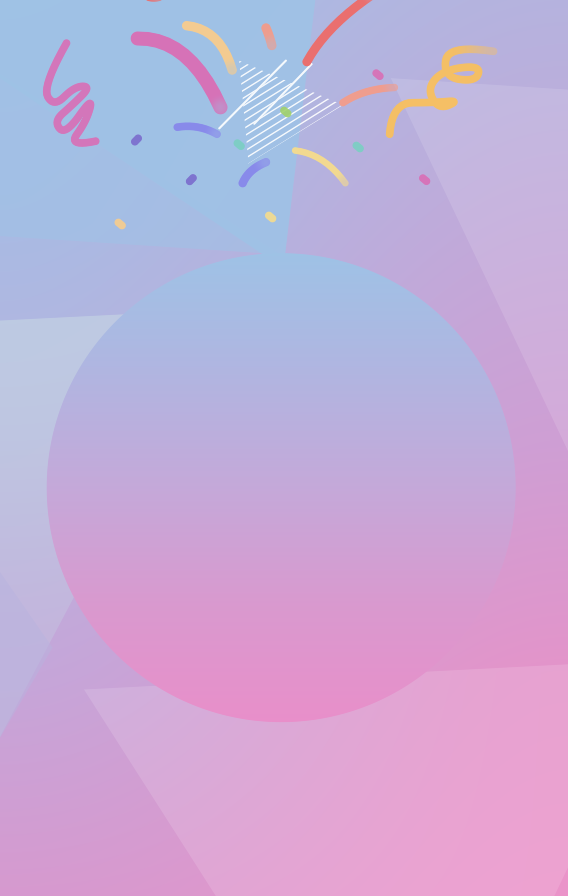
Give the GLSL for this background, as a Shadertoy shader.

```glsl
const float CANVAS_HEIGHT = 768.0;
const vec2 DISC_CENTER = vec2(241, 418);
const float DISC_RADIUS = 201.0;
const float HATCH_SPACING = 5.6;
const float SWIRL_WIDTH = 3.3;

const vec3 WHITE = vec3(1);
const vec3 SKY = vec3(.62, .76, .90);
const vec3 MIST = vec3(.77, .83, .89);
const vec3 MAGENTA = vec3(.85, .43, .71);
const vec3 PEACH = vec3(.97, .80, .55);
const vec3 RED = vec3(.93, .42, .41);
const vec3 SALMON = vec3(.95, .61, .54);
const vec3 VIOLET = vec3(.53, .53, .92);
const vec3 PURPLE = vec3(.48, .42, .80);
const vec3 YELLOW = vec3(.96, .86, .55);
const vec3 AMBER = vec3(.97, .75, .37);
const vec3 MINT = vec3(.48, .81, .76);
const vec3 LIME = vec3(.63, .82, .42);

// Evenly spaced vertical colour stops
const vec3 LEFT_STOPS[5] = vec3[5](vec3(.64, .75, .90), vec3(.66, .73, .89),
    vec3(.72, .70, .87), vec3(.77, .65, .85), vec3(.84, .60, .81));
const vec3 RIGHT_STOPS[5] = vec3[5](vec3(.71, .70, .87), vec3(.76, .66, .85),
    vec3(.81, .62, .83), vec3(.89, .58, .79), vec3(.92, .58, .79));
const vec3 DISC_STOPS[5] = vec3[5](SKY, vec3(.69, .71, .88),
    vec3(.77, .66, .85), vec3(.85, .60, .81), vec3(.91, .56, .79));

// Streamers: start, bend, end, half width, colour
const int STREAMERS = 9;
const vec2 STARTS[9] = vec2[9](vec2(118, 33), vec2(160, 22), vec2(263, 53), vec2(228, 24),
    vec2(294, 88), vec2(152, 109), vec2(208, 157), vec2(253, 129), vec2(128, -3));
const vec2 BENDS[9] = vec2[9](vec2(162, 32), vec2(189, 25), vec2(280, 22), vec2(231, 31),
    vec2(312, 76), vec2(170, 106), vec2(213, 145), vec2(278, 132), vec2(132, -2));
const vec2 ENDS[9] = vec2[9](vec2(189, 92), vec2(199, 60), vec2(320, -5), vec2(233, 39),
    vec2(338, 75), vec2(186, 115), vec2(228, 139), vec2(296, 157), vec2(136, -3));
const float WIDTHS[9] = float[9](6.0, 4.0, 3.8, 4.0, 3.2, 3.3, 3.6, 2.8, 4.0);
const vec3 STREAMER_COLORS[9] = vec3[9](MAGENTA, PEACH, RED, SALMON, SALMON,
    VIOLET, VIOLET, YELLOW, RED);

// Control points of the two curled ribbons
const vec2 LEFT_SWIRL[12] = vec2[12](vec2(78, 0), vec2(36, 74), vec2(46, 92), vec2(64, 74),
    vec2(78, 74), vec2(62, 90), vec2(46, 104), vec2(56, 116), vec2(80, 82),
    vec2(74, 104), vec2(58, 126), vec2(106, 116));
const vec2 RIGHT_SWIRL[12] = vec2[12](vec2(332, 142), vec2(336, 88), vec2(372, 88), vec2(394, 86),
    vec2(376, 94), vec2(366, 76), vec2(380, 60), vec2(412, 56), vec2(408, 70),
    vec2(380, 66), vec2(384, 38), vec2(462, 50));

// Confetti dots
const int DOTS = 9;
const vec2 DOT_CENTERS[9] = vec2[9](vec2(117, 120), vec2(164, 154), vec2(205, 124),
    vec2(245, 96), vec2(307, 126), vec2(324, 64), vec2(364, 154), vec2(232, 186), vec2(103, 192));
const vec3 DOT_COLORS[9] = vec3[9](PURPLE, PURPLE, MINT, LIME, MINT, MAGENTA, MAGENTA, YELLOW, PEACH);

// Antialiased coverage, positive inside
float cover(float d) { return smoothstep(-.6, .6, d * iResolution.y / CANVAS_HEIGHT); }

float side(vec2 p, vec2 a, vec2 b) {
    vec2 e = b - a, q = p - a;
    return (e.x * q.y - e.y * q.x) / length(e);
}

// Triangle of either winding
float facet(vec2 p, vec2 a, vec2 b, vec2 c) {
    vec3 d = sign(side(c, a, b)) * vec3(side(p, a, b), side(p, b, c), side(p, c, a));
    return cover(min(d.x, min(d.y, d.z)));
}

float segment(vec2 p, vec2 a, vec2 b) {
    vec2 e = b - a;
    return length(p - a - e * clamp(dot(p - a, e) / dot(e, e), 0., 1.));
}

// Distance to a quadratic curve
float curve(vec2 p, vec2 a, vec2 b, vec2 c) {
    float d = 1e4;
    vec2 last = a;
    for (int i = 1; i <= 10; i++) {
        float t = float(i) / 10.;
        vec2 next = mix(mix(a, b, t), mix(b, c, t), t);
        d = min(d, segment(p, last, next));
        last = next;
    }
    return d;
}

// Quadratic spline through the midpoints of its controls
float swirl(vec2 p, vec2 ctrl[12]) {
    float d = 1e4;
    for (int i = 1; i < 11; i++)
        d = min(d, curve(p, .5 * (ctrl[i - 1] + ctrl[i]), ctrl[i], .5 * (ctrl[i] + ctrl[i + 1])));
    return cover(SWIRL_WIDTH - d);
}

vec3 ramp(vec3 stops[5], float t) {
    float s = clamp(t, 0., 1.) * 4.;
    int i = min(int(s), 3);
    return mix(stops[i], stops[i + 1], s - float(i));
}

void mainImage(out vec4 fragColor, in vec2 fragCoord) {
    // Design units, measured down from the top edge
    vec2 p = vec2(fragCoord.x, iResolution.y - fragCoord.y) * CANVAS_HEIGHT / iResolution.y;
    float v = p.y / CANVAS_HEIGHT;
    vec3 col = mix(ramp(LEFT_STOPS, v), ramp(RIGHT_STOPS, v), smoothstep(0., 1., fragCoord.x / iResolution.x));

    // Translucent facets
    col = mix(col, SKY, .9 * facet(p, vec2(-250, -100), vec2(275, -40), vec2(243, 230)));
    col = mix(col, SKY, .55 * facet(p, vec2(-5, 60), vec2(-5, 202), vec2(240, 218)));
    col = mix(col, WHITE, .12 * facet(p, vec2(335, 67), vec2(536, 80), vec2(536, 490)));
    col = mix(col, MIST, mix(.65, .3, smoothstep(270., 560., p.y)) * facet(p, vec2(-5, 275), vec2(194, 265), vec2(-5, 641)));
    col = mix(col, LEFT_STOPS[2], .5 * facet(p, vec2(-5, 483), vec2(45, 555), vec2(-5, 641)));
    col = mix(col, WHITE, .13 * facet(p, vec2(72, 591), vec2(572, 565), vec2(351, 1028)));

    // Disc
    float discV = (p.y - DISC_CENTER.y) / DISC_RADIUS * .5 + .5;
    col = mix(col, ramp(DISC_STOPS, discV), cover(DISC_RADIUS - length(p - DISC_CENTER)));

    // Hatched triangle with loose strokes
    float stripe = abs(fract(dot(p, vec2(.53, .85)) / HATCH_SPACING) - .5) * HATCH_SPACING;
    float hatch = cover(.6 - stripe) * facet(p, vec2(205, 52), vec2(294, 90), vec2(213, 140));
    float loose = min(segment(p, vec2(188, 110), vec2(245, 52)), segment(p, vec2(218, 106), vec2(267, 55)));
    col = mix(col, WHITE, .9 * max(hatch, cover(.9 - loose)));

    // Streamers, ribbons and confetti
    for (int i = 0; i < STREAMERS; i++) {
        float d = curve(p, STARTS[i], BENDS[i], ENDS[i]);
        float fade = smoothstep(0., 12., length(p - ENDS[i]));
        col = mix(col, STREAMER_COLORS[i], mix(.6, .95, fade) * cover(WIDTHS[i] - d));
    }
    col = mix(col, MAGENTA, .9 * swirl(p, LEFT_SWIRL));
    col = mix(col, AMBER, mix(.95, .4, smoothstep(385., 425., p.x) * step(p.y, 52.)) * swirl(p, RIGHT_SWIRL));
    for (int i = 0; i < DOTS; i++) {
        float angle = i < 2 ? -.8 : .7;
        vec2 reach = 2. * vec2(cos(angle), sin(angle));
        float d = segment(p, DOT_CENTERS[i] - reach, DOT_CENTERS[i] + reach);
        col = mix(col, DOT_COLORS[i], .9 * cover(3.3 - d));
    }
    fragColor = vec4(col, 1);
}
```
